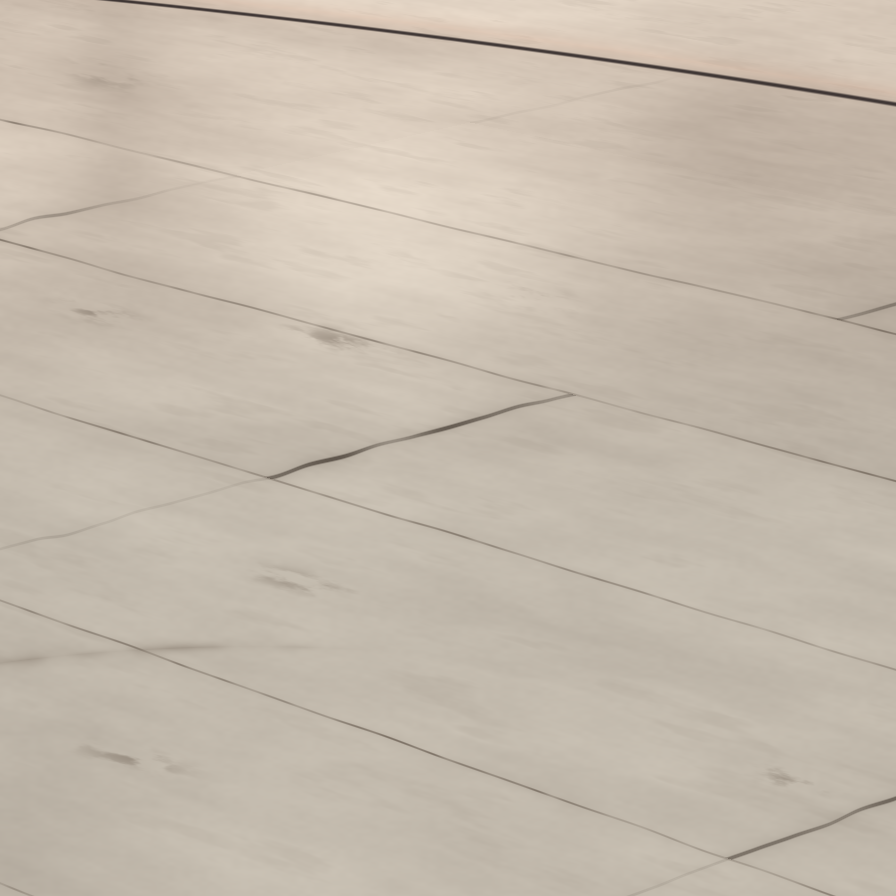
Write a WebGL 1 fragment shader that draws this texture.

```glsl
precision highp float;
uniform vec2 u_resolution;

#define SHADE vec3(0.68, 0.637, 0.587)
#define LIGHT vec3(0.88, 0.842, 0.785)
#define SEAM vec3(0.47, 0.42, 0.37)
#define GAP vec3(0.17, 0.14, 0.14)
#define PLANK_VP vec2(-4.69, -0.993)
#define JOINT_VP vec2(7.0, -1.31)
#define SEAM_WIDTH 0.0008
#define JOINT_WIDTH 0.0026
#define GAP_WIDTH 0.0026
#define SCUFF_CELLS 4.0

float hash(vec2 p) {
  p = fract(p * vec2(0.1031, 0.1030));
  p += dot(p, p.yx + 33.33);
  return fract((p.x + p.y) * p.x * 37.7);
}

float noise(vec2 p) {
  vec2 i = floor(p), f = fract(p);
  f = f * f * (3.0 - 2.0 * f);
  return mix(mix(hash(i), hash(i + vec2(1, 0)), f.x),
             mix(hash(i + vec2(0, 1)), hash(i + vec2(1, 1)), f.x), f.y);
}

float fbm(vec2 p) {
  float sum = 0.0, amp = 0.5;
  for (int i = 0; i < 4; i++) {
    sum += amp * noise(p);
    p = p * 2.03 + 17.1;
    amp *= 0.5;
  }
  return sum / 0.9375;
}

float line(float d, float halfWidth) {
  float px = 1.0 / u_resolution.y;
  return 1.0 - smoothstep(halfWidth * 0.2, halfWidth + px, abs(d));
}

float glow(vec2 p, vec2 center, vec2 radius) {
  vec2 q = (p - center) / radius;
  return exp(-dot(q, q));
}

// Slopes of the n-th plank seam and the n-th cross joint
float seamSlope(float n) { return 1.0 / (4.167 - 0.449 * n); }
float jointSlope(float n) { return 1.0 / (4.476 - 0.808 * n / (1.0 - 0.038 * n)); }

// Floor coordinates: x along the planks, y across them
vec2 floorCoord(vec2 p) {
  vec2 a = p - PLANK_VP, b = p - JOINT_VP;
  float q = 4.476 + b.x / b.y;
  return vec2(q / (0.808 + 0.038 * q), (4.167 - a.x / a.y) / 0.449);
}

// Short ragged marks, one at most per jittered cell
float scuffs(vec2 p) {
  vec2 g = p * SCUFF_CELLS, cell = floor(g);
  float seed = hash(cell + 5.0);
  vec2 center = 0.3 + 0.4 * vec2(hash(cell + 11.0), hash(cell + 23.0));
  vec2 q = g - cell - center;
  q.y -= 0.2 * q.x;
  float ragged = smoothstep(0.40, 0.75, fbm(vec2(p.x * 30.0, (p.y - 0.2 * p.x) * 100.0)));
  return ragged * glow(q, vec2(0.0), vec2(0.10 + 0.12 * seed, 0.045)) * step(0.35, seed);
}

void main() {
  vec2 p = gl_FragCoord.xy / u_resolution;
  p.y = 1.0 - p.y;
  vec2 f = floorCoord(p);
  float row = floor(f.y), column = floor(f.x + 0.5);
  float edge = p.y - (-0.0122 + 0.0925 * p.x + 0.0362 * p.x * p.x);
  float onFloor = smoothstep(0.0, 0.02, edge);

  // Broad light, soft reflections and plank tone
  float tone = 0.45 + 0.46 * glow(p, vec2(0.45, 0.25), vec2(0.23, 0.14));
  tone += 0.30 * glow(p, vec2(0.0, 0.18), vec2(0.10, 0.12));
  tone += 0.22 * glow(p, vec2(0.40, 0.08), vec2(0.40, 0.14));
  tone += 0.10 * glow(p, vec2(0.35, 0.62), vec2(0.34, 0.14));
  tone += 0.07 * glow(p, vec2(0.40, 0.95), vec2(0.30, 0.12));
  tone -= 0.20 * glow(p, vec2(0.13, 0.10), vec2(0.05, 0.16));
  tone -= 0.16 * glow(p, vec2(0.95, 0.36), vec2(0.30, 0.26));
  tone -= 0.12 * glow(p, vec2(0.82, 0.17), vec2(0.08, 0.10));
  tone -= 0.14 * glow(p, vec2(0.02, 0.85), vec2(0.18, 0.16));
  tone += 0.32 * (1.0 - smoothstep(-0.03, 0.0, edge));
  tone += 0.06 * (hash(vec2(row + 7.0, floor(f.x) + 3.0)) - 0.5);

  // Grain and cloudy wear stretched along the planks
  float grain = fbm(vec2(f.x * 9.0, f.y * 13.0) + 40.0);
  float cloud = fbm(vec2(f.x * 4.5, f.y * 3.0) + 70.0);
  tone += 0.22 * (grain - 0.5) + 0.42 * (cloud - 0.5);
  tone += 0.05 * (noise(p * vec2(110.0, 220.0)) - 0.5);
  vec3 color = mix(SHADE, LIGHT, clamp(tone, 0.0, 1.1));
  float warmth = 1.0 - smoothstep(0.05, 0.65, p.y);
  color += mix(vec3(-0.006, 0.002, 0.004), vec3(0.014, -0.003, -0.008), warmth);

  // Scuffs and one long faint vein
  float wear = 0.5 * scuffs(p) * onFloor + 0.10 * smoothstep(0.58, 0.82, grain);
  float vein = p.y - (0.74 - 0.13 * p.x + 0.23 * p.x * p.x);
  float veinFade = 1.0 - smoothstep(0.18, 0.48, p.x);
  wear += 0.35 * exp(-abs(vein) / 0.006) * veinFade * (0.2 + 1.2 * noise(p * vec2(30.0, 90.0)));
  color = mix(color, SEAM, clamp(wear, 0.0, 0.6));

  // Long seams, thin and broken up by patches of fill
  float n = max(floor(f.y + 0.5), 0.0), slope = seamSlope(n);
  float d = p.y - PLANK_VP.y - slope * (p.x - PLANK_VP.x);
  d = d * inversesqrt(1.0 + slope * slope) + 0.002 * (noise(vec2(p.x * 14.0, n)) - 0.5);
  float fill = 0.18 + 0.42 * noise(vec2(p.x * 7.0, n * 9.0 + 2.0));
  fill *= 0.65 + 0.7 * noise(vec2(p.x * 60.0, n * 5.0));
  color = mix(color, SEAM * 0.92, onFloor * fill * (line(d, SEAM_WIDTH) + 0.12 * exp(-abs(d) / 0.004)));

  // Cross joints, strong on alternate planks and nearly filled between
  slope = jointSlope(column);
  d = p.y - JOINT_VP.y + slope * (p.x - JOINT_VP.x);
  d = d * inversesqrt(1.0 + slope * slope) + 0.005 * (noise(vec2(p.x * 26.0, column)) - 0.5);
  float strength = mix(0.95, 0.22 * smoothstep(0.44, 0.52, p.y), mod(row + column, 2.0));
  strength *= mix(0.5, 1.0, smoothstep(0.25, 0.45, p.y)) * (0.4 + 0.6 * noise(vec2(p.x * 16.0, 4.0)));
  strength *= 1.0 - 0.8 * smoothstep(0.08, 0.22, p.x) * (1.0 - smoothstep(0.22, 0.3, p.y));
  float joint = line(d, JOINT_WIDTH * (0.4 + 0.6 * strength)) + 0.2 * exp(-abs(d) / 0.007);
  color = mix(color, SEAM * 0.75, onFloor * strength * min(joint, 1.0));

  // Dark gap with a warm rim
  color += vec3(0.03, 0.0, -0.01) * exp(-abs(edge + 0.012) / 0.008);
  color = mix(color, GAP, line(edge, GAP_WIDTH * (0.6 + 0.4 * p.x)) * 0.88);

  gl_FragColor = vec4(clamp(color, 0.0, 1.0), 1.0);
}
```
